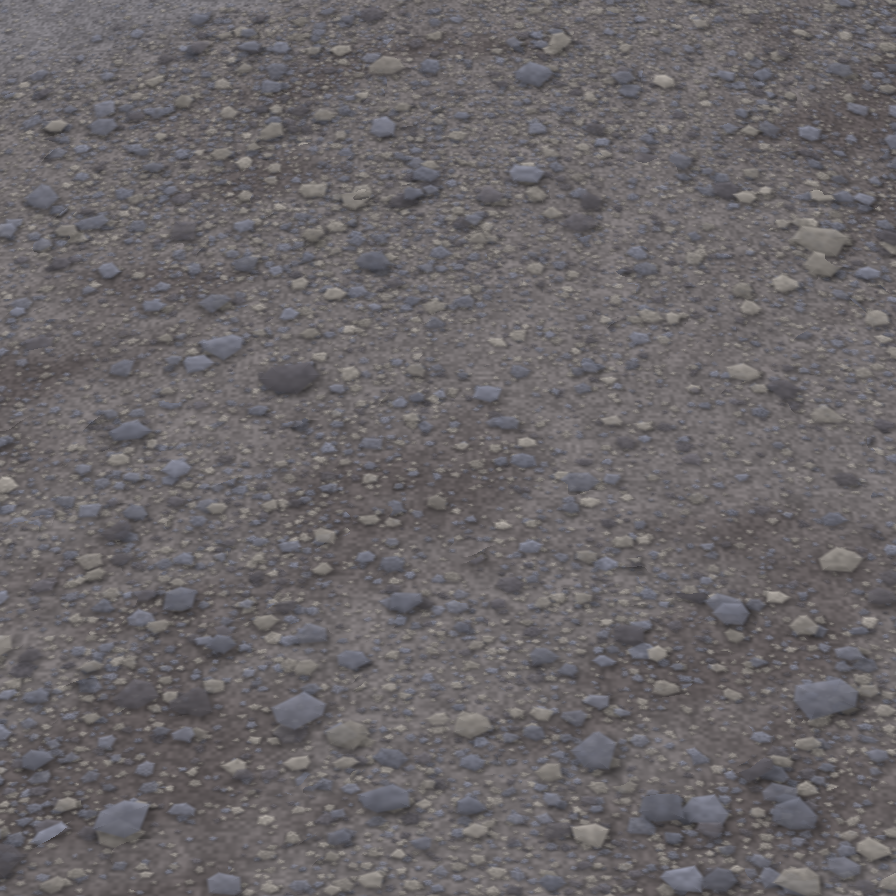
A Shadertoy shader for this texture:

```glsl
const vec3 EARTH = vec3(0.452, 0.432, 0.436);
const vec3 DAMP_EARTH = vec3(0.365, 0.340, 0.342);
const vec3 PACKED_ROAD = vec3(0.462, 0.452, 0.470);
const vec3 SLATE = vec3(0.440, 0.447, 0.497);
const vec3 LIMESTONE = vec3(0.560, 0.540, 0.520);
const vec3 BASALT = vec3(0.370, 0.358, 0.382);
const float RECESSION = 0.55;
const float STONE_FLATNESS = 0.6;
const float EDGE_BLUR = 0.0022;
const int STONE_SIDES = 6;
const int STONE_LAYERS = 6;

vec3 hash3(vec2 p) {
    vec3 q = fract(vec3(p.xyx) * vec3(0.1031, 0.1030, 0.0973));
    q += dot(q, q.yxz + 33.33);
    return fract((q.xxy + q.yzz) * q.zyx);
}

float valueNoise(vec2 p) {
    vec2 cell = floor(p), f = fract(p);
    f = f * f * (3.0 - 2.0 * f);
    float low = mix(hash3(cell).x, hash3(cell + vec2(1, 0)).x, f.x);
    float high = mix(hash3(cell + vec2(0, 1)).x, hash3(cell + vec2(1, 1)).x, f.x);
    return mix(low, high, f.y);
}

float fbm(vec2 p) {
    float sum = 0.0, weight = 0.5;
    for (int i = 0; i < 4; i++) {
        sum += weight * valueNoise(p);
        p = mat2(1.6, 1.2, -1.2, 1.6) * p + 7.3;
        weight *= 0.5;
    }
    return sum / 0.9375;
}

// Irregular convex polygon: x = distance, y = upward tilt of the nearest side
vec2 stoneShape(vec2 p, float radius, vec2 seed) {
    vec2 nearest = vec2(-1.0, 0.0);
    float turn = hash3(seed + 3.7).x;
    for (int i = 0; i < STONE_SIDES; i++) {
        vec3 rnd = hash3(seed + float(i) * 5.31);
        float angle = 6.2832 * (float(i) + turn + 0.6 * rnd.x) / float(STONE_SIDES);
        vec2 normal = vec2(cos(angle), sin(angle));
        float d = dot(p, normal) - radius * mix(0.6, 1.0, rnd.y);
        if (d > nearest.x) nearest = vec2(d, normal.y);
    }
    return nearest;
}

vec3 stoneColor(float kind, float tone, float slateShare) {
    vec3 color = kind < slateShare ? SLATE : LIMESTONE;
    if (kind > 0.84) color = BASALT;
    return color * mix(0.88, 1.1, tone);
}

// Scatters one size of stones with contact shadows, far rows first
vec3 paintStones(vec3 color, vec2 ground, float size, float depthScale,
                 float density, float slateShare, float shadow, float seed) {
    vec2 p = ground / (size * vec2(1.0, STONE_FLATNESS));
    vec2 home = floor(p);
    float blur = EDGE_BLUR / (size * depthScale * 0.8);
    for (int j = 1; j >= -1; j--)
    for (int i = -1; i <= 1; i++) {
        vec2 id = home + vec2(i, j);
        vec3 place = hash3(id + seed);
        vec3 look = hash3(id + seed + 41.7);
        vec2 q = p - id - mix(vec2(0.2), vec2(0.8), place.xy);
        if (place.z > density || dot(q, q) > 1.0) continue;

        float radius = mix(0.2, 0.46, look.x * look.x);
        vec2 shape = stoneShape(q, radius, id + seed + 17.0);
        float under = stoneShape(q + vec2(-0.04, 0.10), radius, id + seed + 17.0).x;
        color *= 1.0 - shadow * (1.0 - smoothstep(-0.08, 0.12 + blur, under));

        vec3 stone = stoneColor(look.y, look.z, slateShare);
        float rim = smoothstep(-0.5 * radius, 0.0, shape.x);
        stone *= 1.0 + 0.15 * rim * shape.y + 0.08 * q.y / radius;
        stone *= 0.92 + 0.16 * valueNoise(q * 9.0 + id * 3.1);
        float cover = 1.0 - smoothstep(-blur, blur, shape.x);
        color = mix(color, stone, cover * mix(0.68, 0.97, hash3(id + seed + 9.0).y));
    }
    return color;
}

void mainImage(out vec4 fragColor, in vec2 fragCoord) {
    vec2 uv = fragCoord / iResolution.xy;

    // Receding ground plane
    float depthScale = 1.0 - RECESSION * uv.y;
    vec2 ground = vec2((uv.x - 0.5) / depthScale, -log(depthScale) / RECESSION);
    vec2 slanted = vec2(ground.x, ground.y - 0.22 * ground.x);

    // Earth, damp hollows and the smooth road in the far corner
    float patches = fbm(slanted * vec2(2.4, 6.0) + 11.0);
    float damp = smoothstep(0.48, 0.74, patches);
    float road = smoothstep(-0.04, 0.06, uv.y - 0.88 - 0.28 * uv.x + 0.16 * (patches - 0.5));
    vec3 color = mix(EARTH, DAMP_EARTH, damp);
    color = mix(color, PACKED_ROAD, road);
    color *= 0.88 + 0.24 * fbm(ground * vec2(26.0, 44.0));
    color *= 0.87 + 0.26 * valueNoise(ground * vec2(150.0, 240.0));

    // Gravel from grit up to large stones, gathered in drifts
    float drifts = smoothstep(0.28, 0.68, fbm(slanted * vec2(3.5, 7.0) + 29.0));
    for (int i = 0; i < STONE_LAYERS; i++) {
        float coarse = float(i) / float(STONE_LAYERS - 1);
        float size = 0.014 * pow(7.8, coarse);
        float density = mix(0.55, 0.24, coarse) * mix(0.45, 1.3, drifts);
        density *= 1.0 - road * mix(0.65, 1.0, min(coarse * 3.0, 1.0));
        color = paintStones(color, ground, size, depthScale, density,
                            mix(0.36, 0.56, coarse), mix(0.10, 0.30, coarse),
                            float(i) * 73.0 + 5.0);
    }
    fragColor = vec4(color, 1.0);
}
```
